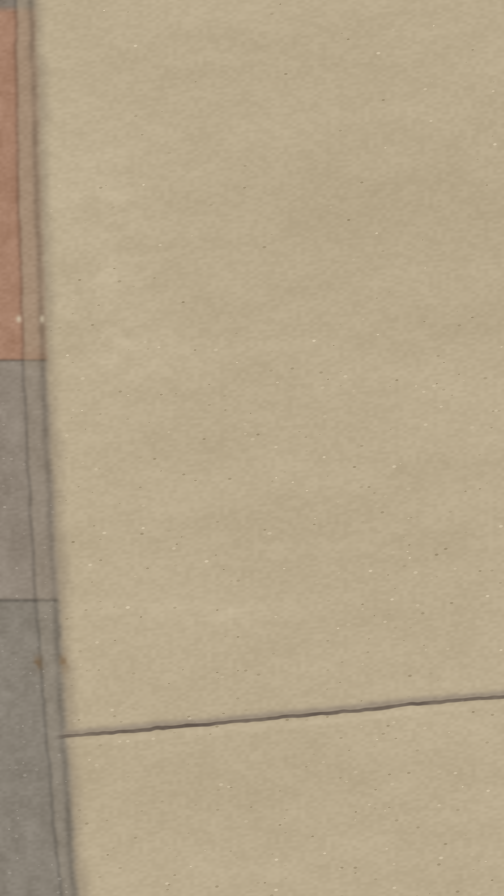
A Shadertoy shader for this texture:

```glsl
// Weathered beige concrete with a slanted joint and a strip of red and grey paving.
// Curved distance fields place the seams; layered value noise, stretched along the joint,
// adds stains and grain, and jittered cells scatter pale grit and dark pits.
#define SLAB vec3(0.727, 0.667, 0.556)
#define BRICK vec3(0.645, 0.500, 0.412)
#define GREY_PAVER vec3(0.562, 0.518, 0.468)
#define COOL_PAVER vec3(0.535, 0.505, 0.460)
#define EDGE_DUST vec3(0.635, 0.578, 0.490)
#define JOINT_DARK vec3(0.350, 0.305, 0.275)
#define GRAIN 0.036
#define STAIN 0.040
#define JOINT_SLOPE 0.093
#define BRICK_END 0.402
#define PAVER_END 0.670

float hash(vec2 p) {
    vec3 q = fract(vec3(p.xyx) * 0.1031);
    q += dot(q, q.yzx + 33.33);
    return fract((q.x + q.y) * q.z);
}

float noise(vec2 p) {
    vec2 i = floor(p), f = fract(p);
    f = f * f * (3.0 - 2.0 * f);
    return mix(mix(hash(i), hash(i + vec2(1, 0)), f.x),
               mix(hash(i + vec2(0, 1)), hash(i + vec2(1, 1)), f.x), f.y);
}

// Unrotated octaves keep the stretch direction of the input
float fbm(vec2 p) {
    float sum = 0.0, amp = 0.5;
    for (int i = 0; i < 4; i++) {
        sum += amp * noise(p);
        p = p * 2.03 + 7.1;
        amp *= 0.5;
    }
    return sum;
}

// Soft bell of the given width around zero
float bell(float d, float width) {
    return exp(-d * d / (width * width));
}

float blob(vec2 p, vec2 centre, vec2 size) {
    vec2 d = (p - centre) / size;
    return exp(-dot(d, d));
}

// Sparse elliptical specks, one candidate in each cell
float specks(vec2 p, float cells, float share, float seed) {
    vec2 g = p * cells, id = floor(g) + seed;
    vec2 centre = 0.3 + 0.4 * vec2(hash(id + 3.7), hash(id + 9.2));
    float radius = mix(0.12, 0.26, hash(id + 5.3));
    vec2 d = (fract(g) - centre) * vec2(0.75, 1.2);
    float shape = 1.0 - smoothstep(radius * 0.3, radius * 1.2, length(d));
    return shape * step(1.0 - share, hash(id)) * mix(0.2, 1.0, hash(id + 1.4));
}

vec3 slabColour(vec2 p, vec2 along) {
    vec3 c = SLAB;
    // Broad stains, streaks and pale worn patches
    c += STAIN * (fbm(along * vec2(4.0, 12.0)) - 0.47);
    c += 0.035 * (fbm(along * vec2(22.0, 48.0) + 4.0) - 0.47);
    float worn = blob(p, vec2(0.115, 0.36), vec2(0.055, 0.080))
               + 0.6 * blob(p, vec2(0.11, 0.21), vec2(0.08, 0.07))
               + 0.7 * blob(p, vec2(0.24, 0.683), vec2(0.09, 0.012))
               + 0.5 * blob(p, vec2(0.25, 0.06), vec2(0.05, 0.014));
    c += worn * (0.018 + 0.09 * (fbm(along * vec2(40.0, 65.0)) - 0.45));
    c -= 0.016 * blob(p, vec2(0.45, 0.18), vec2(0.22, 0.16));
    c -= 0.010 * blob(p, vec2(0.33, 0.57), vec2(0.20, 0.10));
    // Grit and pits, denser on the lower part
    float density = smoothstep(0.15, 0.55, p.y);
    c += 0.11 * specks(along, 115.0, 0.012 + 0.020 * density, 11.0);
    c -= 0.11 * specks(along, 130.0, 0.012 + 0.035 * density, 47.0);
    return c;
}

vec3 paverColour(vec2 p) {
    vec3 c = mix(BRICK, GREY_PAVER, smoothstep(-0.002, 0.002, p.y - BRICK_END));
    c = mix(c, COOL_PAVER, smoothstep(-0.002, 0.002, p.y - PAVER_END));
    c = mix(GREY_PAVER * 0.9, c, smoothstep(0.004, 0.016, p.y));
    c += 0.09 * (fbm(p * vec2(60.0, 50.0)) - 0.47);
    c += 0.09 * specks(p, 130.0, 0.10, 81.0) * smoothstep(0.4, 0.5, p.y);
    float cross_seams = bell(p.y - BRICK_END, 0.002) + bell(p.y - PAVER_END, 0.0022);
    return c * (1.0 - 0.20 * cross_seams);
}

void mainImage(out vec4 fragColor, in vec2 fragCoord) {
    // Height units, with y measured down from the top
    vec2 p = fragCoord / iResolution.y;
    p.y = 1.0 - p.y;
    vec2 along = vec2(p.x, p.y + JOINT_SLOPE * p.x);
    float wobble = 0.002 * (noise(p * 35.0) - 0.5) + 0.0015 * (noise(p * 120.0) - 0.5);
    float outer = p.x - (0.035 + 0.022 * p.y + 0.025 * p.y * p.y) + wobble;
    float inner = p.x - (0.018 + 0.050 * p.y * p.y) + wobble;

    // Paving strip with a dusty band between its twin seams
    vec3 c = paverColour(p);
    float dusty = smoothstep(-0.002, 0.004, inner) * mix(0.6, 0.2, smoothstep(0.38, 0.42, p.y));
    c = mix(c, EDGE_DUST, dusty);
    c *= 1.0 - 0.12 * bell(inner, 0.0028);

    // Dusty margin fading slowly into the slab
    c = mix(c, EDGE_DUST, smoothstep(-0.001, 0.010, outer));
    float fade = outer + 0.012 * (fbm(p * 40.0) - 0.47);
    c = mix(c, slabColour(p, along), smoothstep(0.003, 0.023, fade));
    float broken = 0.7 + 0.6 * (noise(p * vec2(60.0, 40.0)) - 0.5);
    c *= 1.0 - 0.17 * broken * bell(outer, 0.0042);

    // Slanted joint: cool bevel above, crisp dark core, pale lip below
    float joint = p.y - (0.823 - JOINT_SLOPE * (p.x - 0.068)) + wobble;
    float reach = smoothstep(0.058, 0.078, p.x);
    c = mix(c, vec3(0.55, 0.50, 0.45), 0.65 * reach * bell(joint + 0.0035, 0.0042));
    float core = 1.0 - smoothstep(0.0009, 0.0030, abs(joint));
    float worn_core = 0.72 + 0.5 * (noise(along * vec2(45.0, 20.0)) - 0.5);
    c = mix(c, JOINT_DARK, worn_core * reach * core);
    c += 0.022 * reach * bell(joint - 0.008, 0.004);

    // Paired pale chips and rusty marks at the seams
    float chips = blob(p, vec2(0.021, 0.356), vec2(0.003, 0.004))
                + blob(p, vec2(0.047, 0.356), vec2(0.003, 0.004));
    float rust = blob(p, vec2(0.043, 0.740), vec2(0.005, 0.009))
               + blob(p, vec2(0.071, 0.740), vec2(0.005, 0.009));
    c = mix(c, vec3(0.78, 0.73, 0.63), 0.8 * chips);
    c = mix(c, vec3(0.48, 0.37, 0.25), 0.8 * rust * noise(p * 180.0 + 3.0));

    c += GRAIN * (noise(along * vec2(210.0, 330.0)) - 0.5);
    fragColor = vec4(clamp(c, 0.0, 1.0), 1.0);
}
```
